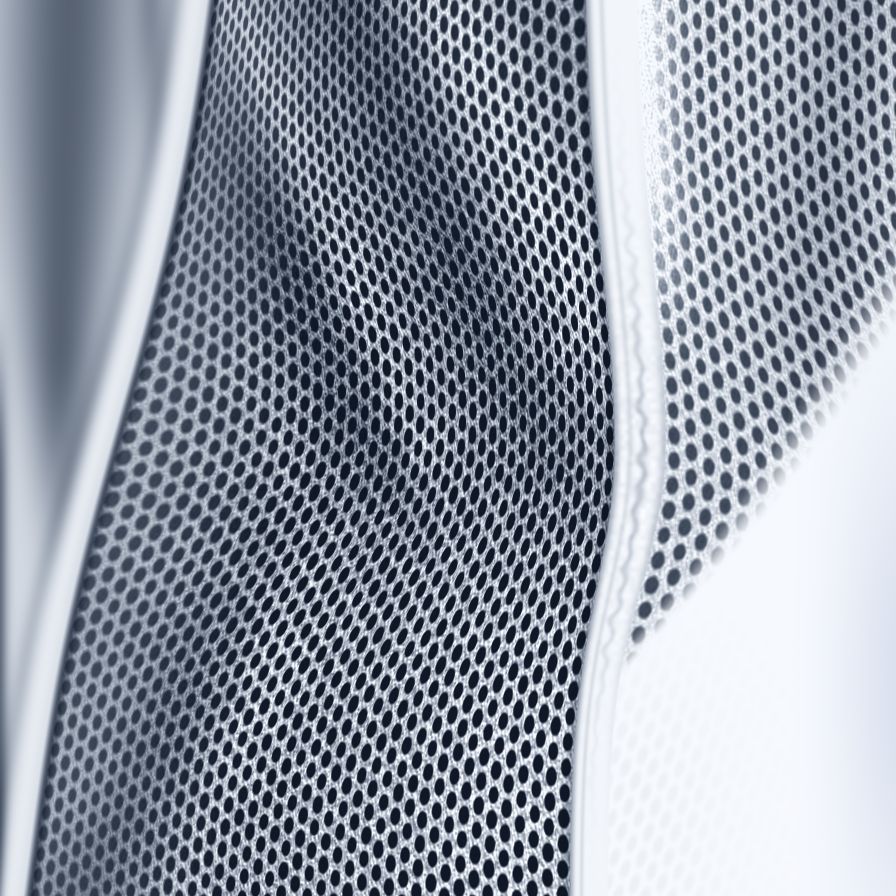
Give the GLSL for this texture, as a WebGL 1 fragment shader.

```glsl
precision highp float;
// Folded sports mesh between a satin panel, a white piped seam and a smooth white cloth.
uniform vec2 u_resolution;

float hash(vec2 p) {
  return fract(sin(dot(p, vec2(127.1, 311.7))) * 43758.5);
}

float noise(vec2 p) {
  vec2 i = floor(p), f = fract(p);
  f = f * f * (3.0 - 2.0 * f);
  return mix(mix(hash(i), hash(i + vec2(1, 0)), f.x),
             mix(hash(i + vec2(0, 1)), hash(i + vec2(1, 1)), f.x), f.y);
}

float bump(float d, float width) {
  d /= width;
  return exp(-d * d);
}

// Horizontal position of the left seam and of the piping's left edge
float leftSeam(float y) {
  return 0.03 + 0.205 * y - 0.012 * sin(6.28 * (y - 0.04));
}

float pipingEdge(float y) {
  return 0.636 + 0.05 * bump(y - 0.5, y > 0.5 ? 0.3 : 0.22) + 0.015 * smoothstep(0.5, 1.0, y);
}

// Staggered elliptical holes: 1 inside a hole, 0 on the thread
float holes(vec2 uv, vec2 radius, float softness) {
  float column = floor(uv.x);
  uv.y += 0.5 * mod(column, 2.0) + 0.1 * (hash(vec2(column, 3.0)) - 0.5);
  vec2 f = fract(uv) - 0.5;
  radius *= 0.93 + 0.14 * hash(vec2(column, floor(uv.y)));
  return 1.0 - smoothstep(1.0 - softness, 1.0 + softness, length(f / radius));
}

// Grey ramp with a cool blue tint in the shadows
vec3 steel(float t) {
  return mix(vec3(0.04, 0.07, 0.125), vec3(0.96, 0.972, 0.99), t)
       + vec3(-0.02, 0.0, 0.025) * 4.0 * t * (1.0 - t);
}

// Fine twisted yarn that follows the columns of the weave
float fibres(vec2 uv) {
  float strand = sin(uv.x * 19.0 + 2.2 * sin(uv.y * 6.28 + 3.14 * floor(uv.x)) + 4.0 * noise(uv * 2.0));
  return 0.12 * strand + 0.55 * (noise(uv * vec2(6.5, 10.0)) - 0.5);
}

vec3 satin(vec2 p, float seam) {
  float halfWidth = mix(0.025, 0.073, smoothstep(0.35, 1.0, p.y));
  float fold = bump(p.x - 0.052 - 0.025 * p.y, halfWidth) * smoothstep(0.3, 0.62, p.y);
  float t = 0.87 - 0.52 * fold;
  t -= 0.25 * bump(p.x - 0.17, 0.018) * smoothstep(0.75, 1.0, p.y);
  t -= 0.5 * bump(p.x + 0.002, 0.01) * (1.0 - smoothstep(0.45, 0.68, p.y));
  float d = seam - p.x;
  t -= 0.14 * bump(d - 0.043, 0.012);
  t = mix(t, 0.94, bump(d - 0.02, 0.014));
  return steel(t - 0.55 * (1.0 - smoothstep(0.0, 0.008, d)));
}

vec3 foldedMesh(vec2 p, float left, float right) {
  float s = (p.x - left) / (right - left);
  float bend = s * (1.0 - s);
  float w = s + bend * (0.3 * smoothstep(0.6, 1.0, p.y) - 0.5 * bump(p.y - 0.5, 0.25));
  vec2 uv = vec2(41.0 * w * (1.15 - 0.15 * w), (p.y - 0.5) * mix(43.0, 35.0, s));

  // Diagonal ridges and valleys of the cloth
  float d = p.x - 0.26 - 0.42 * (1.0 - p.y);
  float upper = smoothstep(0.36, 0.58, p.y);
  float t = 0.67 + 0.16 * smoothstep(0.5, 0.1, p.y) * smoothstep(0.2, 0.8, s);
  t += 0.16 * bump(d, 0.03) * upper;
  t -= 0.22 * bump(d + 0.06, 0.05) * upper * smoothstep(1.0, 0.75, p.y);
  t -= 0.22 * bump(d - 0.13, 0.055) * upper;
  t += 0.25 * bump(d - 0.24, 0.065) * smoothstep(0.52, 0.75, p.y);
  t -= 0.16 * bump(p.x - 0.1 - 0.45 * p.y, 0.05) * (1.0 - smoothstep(0.2, 0.5, p.y));
  t += 0.09 * bump(p.x - 0.2 - 0.4 * p.y, 0.035) * (1.0 - smoothstep(0.2, 0.45, p.y));
  t += 0.1 * (noise(p * 7.0) - 0.5);

  float focus = smoothstep(0.05, 0.45, s) * (1.0 - 0.6 * smoothstep(0.6, 0.95, p.y));
  float hole = holes(uv, vec2(0.37, 0.375), mix(0.36, 0.2, focus));
  float thread = t + fibres(uv) * mix(0.25, 0.9, focus);
  float depth = mix(0.14, 0.01, smoothstep(0.0, 0.35, s));
  float tone = mix(thread, depth, hole * mix(0.82, 0.98, focus));
  tone *= 0.35 + 0.65 * smoothstep(0.0, 0.012, p.x - left);
  tone *= 0.65 + 0.35 * smoothstep(0.0, 0.014, right - p.x);
  return steel(clamp(tone, 0.0, 1.0));
}

vec3 sideMesh(vec2 p, float edge) {
  float x = p.x - edge;
  float lean = 0.35 * x * (1.0 - smoothstep(0.3, 0.8, p.y));
  vec2 uv = vec2((x - lean) * 68.0, p.y * 36.0 + x * 5.0);
  float valley = bump(p.x - 0.91 - 0.12 * (p.y - 0.7), 0.06) * smoothstep(0.45, 0.75, p.y);
  float glow = bump(x, 0.04) * smoothstep(0.55, 0.85, p.y);
  float t = 0.88 - 0.18 * valley + 0.15 * glow + 0.4 * fibres(uv);
  float hole = holes(uv, vec2(0.33, 0.35), 0.3) * (1.0 - glow);
  return steel(clamp(mix(t, 0.1, hole * mix(0.82, 0.95, valley)), 0.0, 1.0));
}

vec3 whiteCloth(vec2 p) {
  float shade = smoothstep(0.88, 1.04, p.x) * bump(p.y - 0.24, 0.3);
  float weave = holes(vec2(p.x * 66.0 - p.y * 18.0, p.y * 35.0), vec2(0.35), 0.5);
  float nearSeam = bump(p.x - 0.7, 0.1) * (1.0 - smoothstep(0.1, 0.35, p.y));
  return vec3(0.965, 0.975, 0.995) - vec3(0.13, 0.11, 0.07) * shade - 0.035 * weave * nearSeam;
}

vec3 piping(vec2 p, float across) {
  float wobble = 0.04 * sin(p.y * 210.0) + 0.14 * (noise(p * 55.0) - 0.5);
  float worn = bump(p.y - 0.48, 0.23);
  float t = 0.99 - 0.2 * bump(across - 0.55 + wobble, 0.08) * worn;
  t -= 0.1 * bump(across - 0.3, 0.06);
  t -= 0.3 * bump(across, 0.1) + 0.2 * bump(across - 1.0, 0.12) * worn;
  return steel(t + 0.06 * worn * (noise(p * 170.0) - 0.5));
}

void main() {
  vec2 p = gl_FragCoord.xy / u_resolution;
  float left = leftSeam(p.y), pipe = pipingEdge(p.y);
  float pipeWidth = mix(0.042, 0.057, smoothstep(0.2, 0.5, p.y));
  float pipeEnd = pipe + pipeWidth;

  vec3 color = mix(satin(p, left), foldedMesh(p, left, pipe), smoothstep(-0.002, 0.002, p.x - left));
  float border = 0.27 + 1.4 * (p.x - 0.7) - 0.025 * sin((p.x - 0.7) * 10.5);
  float blur = mix(0.02, 0.06, smoothstep(0.7, 1.0, p.x));
  vec3 side = mix(whiteCloth(p), sideMesh(p, pipeEnd), smoothstep(-blur, blur, p.y - border));
  color = mix(color, piping(p, (p.x - pipe) / pipeWidth), smoothstep(-0.0015, 0.0015, p.x - pipe));
  color = mix(color, side, smoothstep(-0.002, 0.002, p.x - pipeEnd));
  gl_FragColor = vec4(color, 1.0);
}
```
